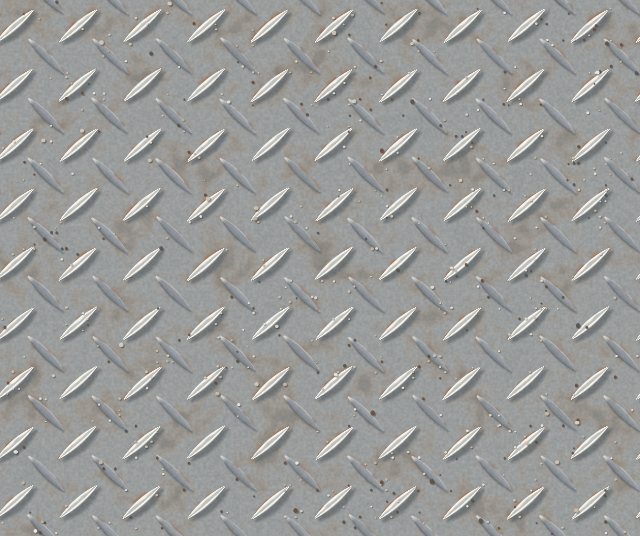
This texture is drawn by a Shadertoy shader. Its source:

```glsl
const vec2 CELLS = vec2(10.0, 9.0);
const vec3 STEEL = vec3(0.61, 0.62, 0.62);
const vec3 WARM_STEEL = vec3(0.60, 0.58, 0.55);
const vec3 BLUE_STEEL = vec3(0.51, 0.53, 0.55);
const vec3 SHADOW = vec3(0.40, 0.42, 0.43);
const vec3 PALE = vec3(0.75, 0.75, 0.73);
const vec3 GLINT = vec3(0.96, 0.95, 0.93);
const vec3 RUST = vec3(0.55, 0.36, 0.23);

vec2 hash2(vec2 p) {
    vec3 q = fract(p.xyx * vec3(0.1031, 0.1030, 0.0973));
    q += dot(q, q.yzx + 33.33);
    return fract((q.xx + q.yz) * q.zy);
}

// Gradient noise that wraps after a whole number of lattice cells
float cornerSlope(vec2 i, vec2 f, vec2 corner, vec2 period) {
    float angle = 6.2832 * hash2(mod(i + corner, period) + period.yx).x;
    return dot(vec2(cos(angle), sin(angle)), f - corner);
}

float gradientNoise(vec2 uv, vec2 period) {
    vec2 i = floor(uv * period), f = fract(uv * period);
    vec2 s = f * f * f * (f * (f * 6.0 - 15.0) + 10.0);
    return mix(mix(cornerSlope(i, f, vec2(0, 0), period), cornerSlope(i, f, vec2(1, 0), period), s.x),
               mix(cornerSlope(i, f, vec2(0, 1), period), cornerSlope(i, f, vec2(1, 1), period), s.x), s.y);
}

// Coordinates along and across the nearest lug, in cell widths
vec2 lugCoords(vec2 uv, vec2 centre, vec2 axis, out vec2 seed) {
    vec2 p = uv * CELLS - centre + 0.5;
    seed = hash2(mod(floor(p), CELLS) + 40.0 * centre);
    vec2 q = (fract(p) - 0.5) * vec2(1.0, 0.929) + 0.025 * (seed - 0.5);
    return vec2(dot(q, axis), dot(q, vec2(-axis.y, axis.x)));
}

vec2 brightLug(vec2 uv, out vec2 seed) {
    return lugCoords(uv, vec2(0.22, 0.565), vec2(0.755, 0.656), seed);
}

vec2 dullLug(vec2 uv, out vec2 seed) {
    return lugCoords(uv, vec2(0.716, 0.06), vec2(0.714, -0.700), seed);
}

float halfWidth(float along, float width) {
    return width * (1.0 - along * along / 0.18);
}

// Blunt-ended lens
float lugDistance(vec2 q, float width) {
    return max(abs(q.y) - halfWidth(q.x, width), abs(q.x) - 0.385);
}

// Scattered grains, gathered around the lugs
vec3 addGrit(vec3 colour, vec2 uv, vec2 grid, float radius, float density) {
    vec2 cell = floor(uv * grid), seed;
    vec2 place = hash2(cell + grid), kind = hash2(cell + 2.0 * grid.yx + 7.0);
    vec2 grain = cell + 0.35 + 0.3 * place;
    vec2 at = grain / grid;
    float gap = min(lugDistance(brightLug(at, seed), 0.077), lugDistance(dullLug(at, seed), 0.066));
    float gather = 0.3 + 2.2 * exp(-pow((gap - 0.025) / 0.045, 2.0));
    float clump = 0.5 + 1.8 * smoothstep(-0.1, 0.45, gradientNoise(at, vec2(9, 8)));
    float present = step(kind.x, density * gather * clump);
    vec2 d = uv * grid - grain;
    float size = radius * (0.5 + 0.5 * place.y);
    float r = length(d * vec2(1.0, 0.8 + 0.5 * kind.y));
    float aa = grid.x / iResolution.x;
    float below = smoothstep(size + aa, size - aa, length(d - size * vec2(0.6, -0.6)));
    vec3 tint = mix(mix(RUST, SHADOW, place.x) * 0.8, mix(vec3(0.78, 0.70, 0.58), GLINT, place.x), step(0.35, kind.y));
    colour *= 1.0 - 0.3 * present * below;
    return mix(colour, tint, 0.9 * present * smoothstep(size + 0.6 * aa, size - 0.6 * aa, r));
}

void mainImage(out vec4 fragColor, in vec2 fragCoord) {
    vec2 uv = fragCoord / iResolution.xy;
    float aa = 0.7 * CELLS.x / iResolution.x;
    float blotch = gradientNoise(uv, vec2(13, 11)) + 0.6 * gradientNoise(uv, vec2(45, 38));
    float grain = gradientNoise(uv, vec2(230, 192)) + 0.7 * gradientNoise(uv, vec2(110, 92));
    float wear = gradientNoise(uv, vec2(60, 50));

    // Plate
    vec3 colour = mix(STEEL, WARM_STEEL, smoothstep(-0.05, 0.45, blotch));
    colour += 0.045 * grain + 0.02 * blotch;

    vec2 seedB, seedD;
    vec2 b = brightLug(uv, seedB), d = dullLug(uv, seedD);
    float distB = lugDistance(b, 0.072 + 0.01 * seedB.x);
    float distD = lugDistance(d, 0.062 + 0.008 * seedD.x);

    // Grime and cast shadows
    float grime = exp(-max(min(distB, distD), 0.0) / 0.025) * smoothstep(-0.1, 0.4, wear + 0.5 * blotch);
    colour = mix(colour, RUST, 0.4 * grime);
    colour = mix(colour, SHADOW, 0.3 * smoothstep(0.32, 0.6, blotch));
    float castB = smoothstep(0.035, -0.05, lugDistance(b - vec2(0.015, -0.07), 0.10));
    float castD = smoothstep(0.025, -0.03, lugDistance(d - vec2(0.03, -0.012), 0.066));
    colour = mix(colour, SHADOW + 0.03 * grain, max(0.8 * castB, 0.6 * castD));

    // Dull lugs: bluish face, pale upper end and rim
    float t = d.y / max(halfWidth(d.x, 0.066), 0.008);
    vec3 face = mix(BLUE_STEEL, vec3(0.61, 0.63, 0.66), smoothstep(-0.7, 0.5, t) * (0.6 + 0.4 * seedD.y));
    face = mix(face, SHADOW, 0.75 * smoothstep(-0.5, -0.95, t));
    face = mix(face, mix(PALE, RUST, 0.5 * smoothstep(0.0, 0.4, wear)), 0.8 * smoothstep(0.6, 0.9, t));
    face = mix(face, mix(PALE, GLINT, 0.4), smoothstep(-0.25, -0.37, d.x));
    colour = mix(colour, face + 0.03 * grain, smoothstep(aa, -aa, distD));

    // Bright lugs: worn rim, two glinting ridges, shaded lower facet
    t = b.y / max(halfWidth(b.x, 0.077), 0.008);
    face = mix(PALE, GLINT, smoothstep(0.15, 0.5, t + 0.3 * wear));
    face = mix(face, GLINT, smoothstep(0.25, 0.08, abs(t + 0.38)));
    face = mix(face, SHADOW, 0.85 * smoothstep(-0.55, -0.85, t));
    vec3 rim = mix(BLUE_STEEL, RUST, smoothstep(-0.15, 0.25, wear + 0.5 * (seedB.y - 0.5)));
    face = mix(face, rim, 0.8 * smoothstep(0.65, 0.9, t));
    colour = mix(colour, face + 0.03 * grain, smoothstep(aa, -aa, distB));

    // Fine sand, then larger crumbs
    colour = addGrit(colour, uv, vec2(120, 100), 0.27, 0.045);
    colour = addGrit(colour, uv, vec2(66, 55), 0.24, 0.02);
    fragColor = vec4(clamp(colour, 0.0, 1.0), 1.0);
}
```
